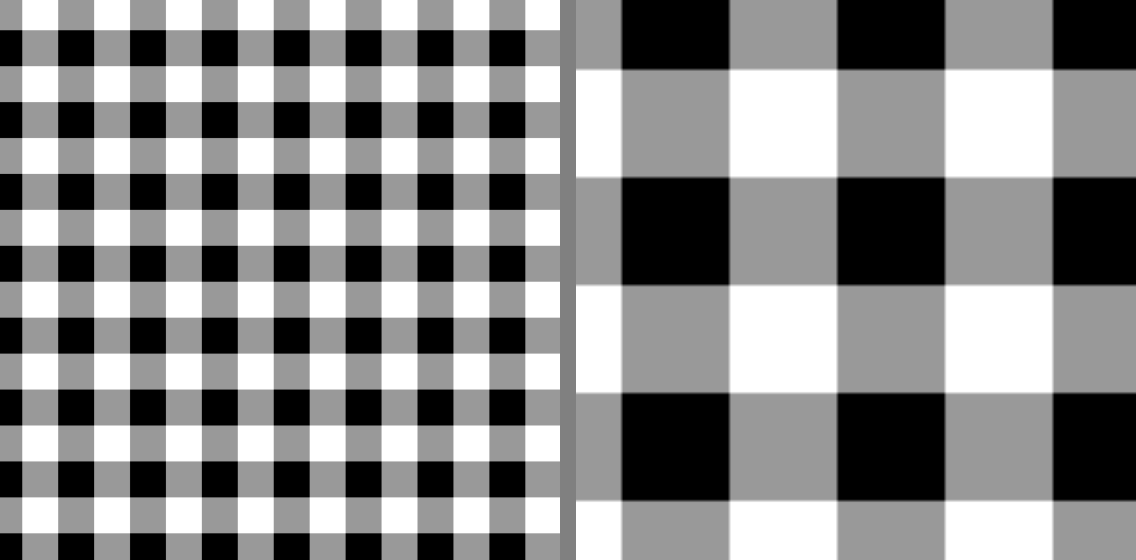
Left: the whole. Right: its middle third, enlarged.
Reproduce this pattern procedurally as a WebGL 2 fragment shader.

```glsl
#version 300 es
precision highp float;

#define REPEATS 7.792
#define BAND_CENTER vec2(0.0076, 0.0156)
#define BAND_SHARE 0.5
#define EDGE_WIDTH 0.002
#define LIGHT_COLOR vec3(1.0)
#define MIXED_COLOR vec3(0.6)
#define DARK_COLOR vec3(0.0)

uniform vec2 u_resolution;
out vec4 fragColor;

// Coverage of the dark bands along each axis, 0 to 1
vec2 bandCoverage(vec2 uv, vec2 pixel) {
    vec2 fromCenter = abs(fract((uv - BAND_CENTER) * REPEATS + 0.5) - 0.5);
    vec2 inside = (0.5 * BAND_SHARE - fromCenter) / REPEATS;
    vec2 edge = max(vec2(EDGE_WIDTH), pixel);
    return clamp(inside / edge + 0.5, 0.0, 1.0);
}

void main() {
    vec2 pixel = 1.0 / u_resolution;
    vec2 band = bandCoverage(gl_FragCoord.xy * pixel, pixel);

    // No band is light, one band is mixed, two crossing bands are dark
    vec3 offRow = mix(LIGHT_COLOR, MIXED_COLOR, band.x);
    vec3 onRow = mix(MIXED_COLOR, DARK_COLOR, band.x);
    fragColor = vec4(mix(offRow, onRow, band.y), 1.0);
}
```
